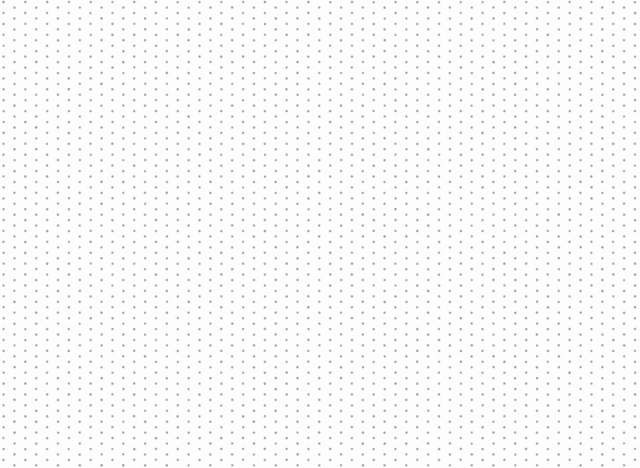
Give the GLSL for this pattern, as a WebGL 1 fragment shader.

```glsl
precision highp float;
// Small soft grey dots on near-white paper, with every other column dropped half a step.

uniform vec2 u_resolution;

// Lengths are fractions of the canvas width; y runs down from the top edge.
const vec2 PITCH = vec2(0.01701, 0.01703);    // column spacing, and dot spacing in a column
const vec2 FIRST_DOT = vec2(0.0056, 0.0033);  // centre of the top left dot
const float DOT_RADIUS = 0.0017;
const float EDGE_SOFTNESS = 0.0015;           // half width of the blurred rim
const float POSITION_WEAR = 0.0002;           // wander of the dot centres
const float RADIUS_WEAR = 0.0001;
const float TONE_WEAR = 0.03;
const float GRAIN_SIZE = 0.0035;
const float GRAIN_STRENGTH = 0.008;
const vec3 PAPER = vec3(0.992);
const vec3 INK = vec3(0.615);

vec2 hash2(vec2 p) {
  vec3 q = fract(p.xyx * vec3(0.1031, 0.1030, 0.0973));
  q += dot(q, q.yzx + 33.33);
  return fract((q.xx + q.yz) * q.zy);
}

float cornerSlope(vec2 cell, vec2 corner, vec2 local) {
  return dot(hash2(cell + corner) * 2.0 - 1.0, local - corner);
}

float gradientNoise(vec2 p) {
  vec2 cell = floor(p);
  vec2 f = fract(p);
  vec2 w = f * f * f * (f * (f * 6.0 - 15.0) + 10.0);
  float low = mix(cornerSlope(cell, vec2(0.0, 0.0), f), cornerSlope(cell, vec2(1.0, 0.0), f), w.x);
  float high = mix(cornerSlope(cell, vec2(0.0, 1.0), f), cornerSlope(cell, vec2(1.0, 1.0), f), w.x);
  return mix(low, high, w.y);
}

void main() {
  vec2 pos = vec2(gl_FragCoord.x, u_resolution.y - gl_FragCoord.y) / u_resolution.x;

  // Nearest dot of the staggered grid
  vec2 grid = (pos - FIRST_DOT) / PITCH;
  float column = floor(grid.x + 0.5);
  float stagger = 0.5 * mod(column, 2.0);
  float row = floor(grid.y - stagger + 0.5);
  vec2 center = FIRST_DOT + PITCH * vec2(column, row + stagger);

  // Slight wear that differs from dot to dot
  vec2 id = vec2(column, row) + 7.0;
  center += POSITION_WEAR * (hash2(id) * 2.0 - 1.0);
  vec2 wear = hash2(id + 91.0) * 2.0 - 1.0;
  float radius = DOT_RADIUS + RADIUS_WEAR * wear.x;

  // Rim never thinner than about one pixel
  float rim = max(EDGE_SOFTNESS, 0.6 / u_resolution.x);
  float dist = length(pos - center) - radius;
  float coverage = 1.0 - smoothstep(-rim, rim, dist);

  // Faint paper grain
  vec3 paper = PAPER + GRAIN_STRENGTH * gradientNoise(pos / GRAIN_SIZE);
  vec3 color = mix(paper, INK + TONE_WEAR * wear.y, coverage);
  gl_FragColor = vec4(color, 1.0);
}
```
